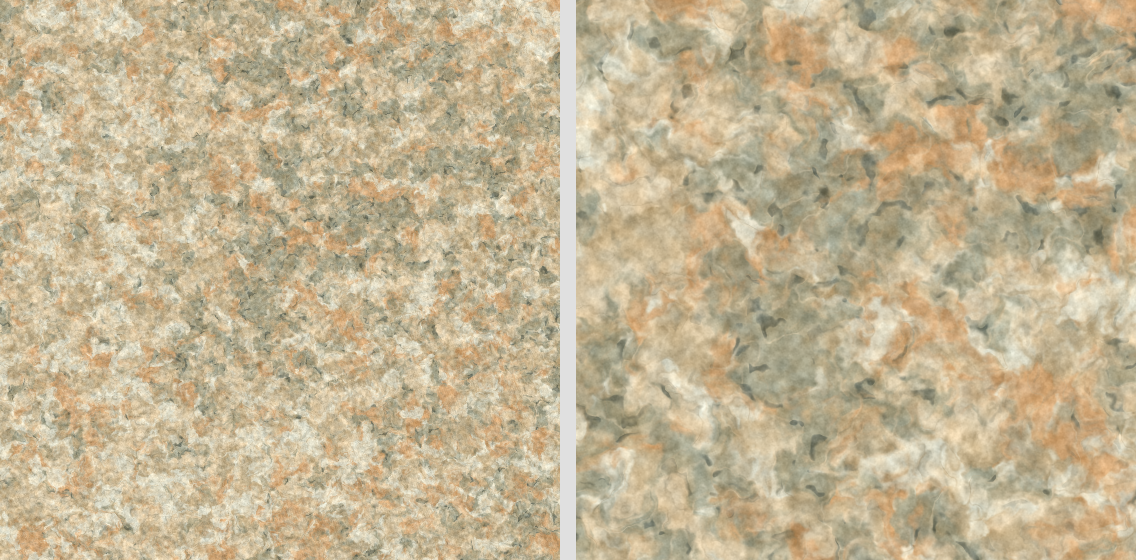
Left, the full canvas; right, a detail of the centre.
This texture is drawn by a three.js fragment shader. Its source:

```glsl
// Polished granite: warm sand and cream with orange stains, pale chips,
// grey-green mineral patches and fine dark specks. Each mineral is a mask
// cut from domain-warped fractal noise, layered over a mottled ground.

varying vec2 vUv;

const vec3 SAND   = vec3(0.75, 0.68, 0.54);
const vec3 CREAM  = vec3(0.87, 0.80, 0.67);
const vec3 ORANGE = vec3(0.81, 0.61, 0.41);
const vec3 PALE   = vec3(0.89, 0.88, 0.80);
const vec3 MOSS   = vec3(0.59, 0.59, 0.49);
const vec3 DARK   = vec3(0.34, 0.36, 0.31);

float hash(vec2 p) {
  return fract(sin(dot(p, vec2(127.1, 311.7))) * 43758.5453);
}

// Smooth value noise, 0 to 1
float noise(vec2 p) {
  vec2 cell = floor(p);
  vec2 f = fract(p);
  f = f * f * (3.0 - 2.0 * f);
  float low  = mix(hash(cell), hash(cell + vec2(1.0, 0.0)), f.x);
  float high = mix(hash(cell + vec2(0.0, 1.0)), hash(cell + vec2(1.0, 1.0)), f.x);
  return mix(low, high, f.y);
}

// Four rotated octaves, normalised to 0 to 1
float fbm(vec2 p, float gain) {
  mat2 turn = mat2(0.8, 0.6, -0.6, 0.8);
  float sum = 0.0;
  float total = 0.0;
  float weight = 1.0;
  for (int i = 0; i < 4; i++) {
    sum += weight * noise(p);
    total += weight;
    weight *= gain;
    p = turn * p * 2.03 + 7.3;
  }
  return sum / total;
}

// Pushes points about so that grains get ragged, curling outlines
vec2 warp(vec2 p, float scale, float amount) {
  vec2 shift = vec2(fbm(p * scale, 0.6), fbm(p * scale + 31.7, 0.6));
  return p + amount * (shift - 0.5);
}

// Mineral mask: noise above a threshold, with a soft rim
float mineral(vec2 p, float scale, float seed, float bias, vec2 edge) {
  return smoothstep(edge.x, edge.y, fbm(p * scale + seed, 0.65) + bias);
}

// Thin lines along the middle level of a noise field
float veins(vec2 p, float scale, float width) {
  return 1.0 - smoothstep(0.0, width, abs(noise(p * scale) - 0.5));
}

void main() {
  vec2 p = warp(vUv, 34.0, 0.035);

  // Broad drifts that gather the minerals into regions
  float drift = fbm(vUv * 5.0 + 3.1, 0.5) - 0.5;
  float warmth = fbm(vUv * 6.0 + 57.0, 0.5) - 0.5;

  // Mottled ground
  float ground = mineral(p, 38.0, 11.0, 0.0, vec2(0.36, 0.62));
  vec3 color = mix(SAND, CREAM, ground);

  // Mineral layers
  float stain = mineral(p, 30.0, 83.0, 0.35 * warmth, vec2(0.49, 0.69));
  float chip  = mineral(p, 34.0, 147.0, -0.2 * drift, vec2(0.50, 0.66));
  float patchy = mineral(p, 36.0, 211.0, 0.4 * drift, vec2(0.50, 0.70));
  color = mix(color, ORANGE, 0.72 * stain);
  color = mix(color, PALE, 0.85 * chip);
  color = mix(color, MOSS, 0.78 * patchy);

  // Curling seams between grains
  color = mix(color, CREAM, 0.35 * veins(p + 0.7, 62.0, 0.10));
  color = mix(color, SAND * 0.92, 0.30 * veins(p + 2.3, 75.0, 0.08));

  // Dark specks, denser in the grey-green patches
  float speck = smoothstep(0.72, 0.92, noise(p * 150.0 + 19.0));
  color = mix(color, DARK, speck * (0.16 + 0.45 * patchy));

  // Fine crystalline sparkle in brightness and a little in hue
  float sparkle = fbm(vUv * 125.0 + 5.0, 0.7) - 0.5;
  float tint = noise(vUv * 140.0 + 91.0) - 0.5;
  color += 0.36 * sparkle + 0.05 * tint * vec3(1.0, 0.0, -1.0);

  gl_FragColor = vec4(clamp(color, 0.0, 1.0), 1.0);
}
```
